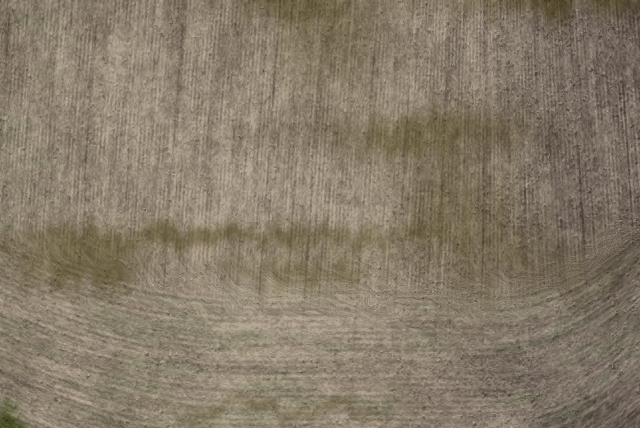
A WebGL 2 fragment shader for this texture:

```glsl
#version 300 es
precision highp float;
// Aerial view of a dry stubble field: fine upright drill rows, darker wheel
// tracks, a curved headland along the bottom and damp olive stains. Layers of
// value noise and scattered clods set a tone that indexes a warm grey ramp.
#define ROW_STEP 0.0092
#define TRACK_STEP 0.104
#define HEADLAND_STEP 0.0135
#define ROW_CONTRAST 0.5
#define GRAIN_CONTRAST 3.0
#define CLOD_CELL 0.0095
#define STAIN_STRENGTH 0.92
#define BASE_TONE 1.3
#define SOIL vec3(0.52, 0.47, 0.41)
#define TONE_STEP vec3(0.067, 0.065, 0.059)
#define OLIVE vec3(0.395, 0.35, 0.24)
#define GRASS vec3(0.27, 0.29, 0.14)

uniform vec2 u_resolution;
out vec4 fragColor;

float hash(vec2 p) {
  vec3 q = fract(vec3(p.xyx) * 0.1031);
  q += dot(q, q.yzx + 33.33);
  return fract((q.x + q.y) * q.z);
}

float noise(vec2 p) {
  vec2 i = floor(p), f = fract(p);
  f = f * f * (3.0 - 2.0 * f);
  vec2 e = vec2(0.0, 1.0);
  return mix(mix(hash(i), hash(i + e.yx), f.x),
             mix(hash(i + e.xy), hash(i + e.yy), f.x), f.y);
}

float fbm(vec2 p) {
  float sum = 0.0, amp = 0.5;
  for (int i = 0; i < 4; i++) {
    sum += amp * noise(p);
    p = p * 2.03 + 17.3;
    amp *= 0.5;
  }
  return sum / 0.9375;
}

// Soft elliptical stain, 1 at its centre.
float stain(vec2 p, vec2 centre, vec2 radius) {
  vec2 q = (p - centre) / radius;
  return exp(-dot(q, q));
}

// Ragged lumps lit from above: pale top, shaded foot.
float clods(vec2 p, float density) {
  vec2 g = p / CLOD_CELL + 0.7 * vec2(noise(p * 210.0), noise(p * 190.0 + 50.0));
  vec2 cell = floor(g);
  float sum = 0.0;
  for (int j = -1; j <= 1; j++)
    for (int i = -1; i <= 1; i++) {
      vec2 c = cell + vec2(i, j);
      float size = mix(0.2, 0.55, hash(c + 7.7));
      vec2 d = g - c - vec2(hash(c + 3.1), hash(c + 91.7));
      float lump = smoothstep(size, size * 0.3, length(d));
      float foot = smoothstep(size * 1.2, size * 0.3, length(d + vec2(-0.15, 0.5)));
      sum += step(hash(c + 41.3), density) * (lump * 1.3 - foot * 1.6);
    }
  return sum;
}

void main() {
  vec2 p = gl_FragCoord.xy / u_resolution.y;
  float px = 1.0 / u_resolution.y;

  // Row coordinates: u across the upright rows, v across the headland rows.
  float lean = mix(0.07, -0.07, smoothstep(0.9, 1.4, p.x));
  float u = p.x - lean * (p.y - 0.5) + 0.004 * (noise(p * vec2(5.0, 3.0)) - 0.5);
  float bendL = max(0.6 - p.x, 0.0), bendR = max(p.x - 1.15, 0.0);
  float v = p.y - 0.38 * bendL * bendL - 1.3 * bendR * bendR;
  v += 0.004 * (noise(p * vec2(4.0, 9.0)) - 0.5);
  float headland = smoothstep(0.38, 0.26, v + 0.1 * (fbm(p * 14.0) - 0.5));

  // Stains with edges broken into strips along the rows.
  vec2 w = p + vec2(0.08, 0.05) * (fbm(p * 9.0) - 0.5);
  w.y += 0.05 * (noise(vec2(u * 42.0, p.y * 3.0)) - 0.5);
  float damp = stain(w, vec2(0.68, 1.0), vec2(0.14, 0.05));
  damp += 0.6 * stain(w, vec2(0.77, 0.89), vec2(0.13, 0.10));
  damp += 0.85 * stain(w, vec2(0.97, 0.69), vec2(0.24, 0.045));
  damp += 0.65 * stain(w, vec2(1.06, 0.52), vec2(0.13, 0.19));
  damp += 1.0 * stain(w, vec2(0.52, 0.45), vec2(0.45, 0.026));
  damp += 0.85 * stain(w, vec2(0.70, 0.37), vec2(0.18, 0.04));
  damp += 1.5 * stain(w, vec2(0.18, 0.395), vec2(0.14, 0.055));
  damp += 0.9 * stain(w, vec2(1.35, 1.0), vec2(0.35, 0.04));
  damp += 0.45 * stain(w, vec2(1.28, 0.38), vec2(0.18, 0.09));
  damp += 0.7 * stain(w, vec2(0.65, 0.05), vec2(0.25, 0.018));
  damp = clamp(damp * (0.5 + 1.2 * fbm(vec2(u * 35.0, p.y * 12.0))), 0.0, 1.0);

  // Broad light: falloff to the edges, rougher shaded ground on the right.
  vec2 fromCentre = p - vec2(0.62, 0.52);
  float rough = smoothstep(0.85, 1.35, p.x + 0.2 * (fbm(p * 6.0) - 0.5));
  float tone = BASE_TONE - 2.1 * dot(fromCentre, fromCentre) - 0.55 * rough;
  tone += 2.0 * (fbm(p * 7.0 + 4.0) - 0.5);

  // Drill rows, broken in places, and streaks along them.
  float fade = smoothstep(0.5, 0.2, px / ROW_STEP);
  float broken = 1.5 * smoothstep(0.25, 0.8, noise(vec2(u * 60.0, p.y * 22.0)));
  float upright = fade * cos(6.2832 * u / ROW_STEP) * broken;
  upright += 2.6 * (noise(vec2(u * 120.0, p.y * 6.0)) - 0.5);
  upright += 1.8 * (noise(vec2(u * 33.0, p.y * 9.0)) - 0.5);
  float curved = 1.2 * cos(6.2832 * v / HEADLAND_STEP) * noise(vec2(p.x * 14.0, v * 50.0));
  curved += 2.6 * (noise(vec2(p.x * 7.0, v * 120.0)) - 0.5);
  curved += 1.8 * (noise(vec2(p.x * 5.0, v * 36.0)) - 0.5);
  tone += ROW_CONTRAST * mix(upright, curved, headland);

  // Wheel tracks, broken and of uneven depth.
  float lane = floor(u / TRACK_STEP + 0.5);
  float gap = abs(u - (lane + 0.4 * (hash(vec2(lane, 5.0)) - 0.5)) * TRACK_STEP);
  float track = smoothstep(0.0015 + px, 0.0005, gap) * 1.5 * noise(vec2(lane * 7.0, p.y * 13.0));
  tone -= 1.25 * track * (1.0 - 0.75 * headland);

  // Straw grain, pale tufts and clods.
  vec2 along = mix(vec2(u * 1.2, p.y * 0.85), vec2(p.x * 0.8, v * 1.25), headland);
  float grain = 0.65 * noise(along * 270.0) + 0.35 * noise(along * 125.0 + 9.0) - 0.5;
  grain += 0.4 * (noise(along * 62.0 + 3.0) - 0.5);
  tone += GRAIN_CONTRAST * grain;
  float band = exp(-pow((v - 0.14) / 0.035, 2.0)) + exp(-pow((p.y - 0.38) / 0.04, 2.0));
  float clumps = smoothstep(0.35, 0.65, fbm(p * 13.0 + 70.0));
  tone += 0.8 * clods(p, 0.06 + clumps * (0.12 + 0.4 * rough + 0.2 * band));

  // Colour: soil ramp, faint regrowth, damp olive, grass in one corner.
  vec3 shade = clamp(tone, -3.2, 2.9) * TONE_STEP;
  float regrowth = smoothstep(0.42, 0.72, fbm(vec2(p.x * 9.0, v * 32.0) + 30.0));
  regrowth *= max(headland, smoothstep(0.3, 0.0, p.x));
  vec3 colour = SOIL + shade + vec3(-0.035, -0.012, -0.03) * regrowth;
  colour += vec3(-0.006, -0.003, 0.012) * rough;
  colour = mix(colour, OLIVE + 0.6 * shade, STAIN_STRENGTH * damp);
  float corner = smoothstep(0.085, 0.035, length(p * vec2(1.0, 1.2)) + 0.04 * (noise(p * 60.0) - 0.5));
  colour = mix(colour, GRASS + 0.7 * shade, corner);
  fragColor = vec4(clamp(colour, 0.0, 1.0), 1.0);
}
```
